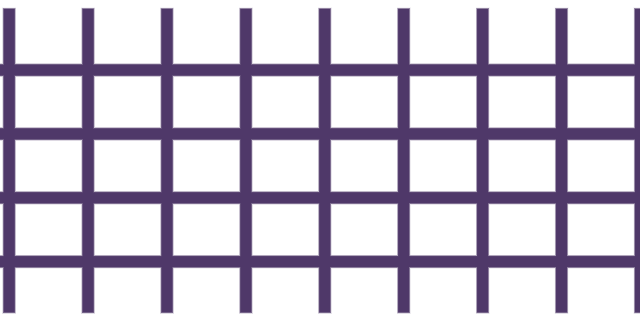
Reproduce this pattern procedurally as a Shadertoy shader.

```glsl
// Distance to a bar of the given half width
float bar(float x, float center, float halfWidth) {
    return abs(x - center) - halfWidth;
}

// Coverage of a shape with a slightly soft edge
float coverage(float dist) {
    float soft = max(0.0036, 0.75 / iResolution.y);
    return 1.0 - smoothstep(-soft, soft, dist);
}

void mainImage(out vec4 fragColor, in vec2 fragCoord) {
    vec2 p = fragCoord / iResolution.y;

    // Upright bars, cut off short of the top and bottom
    float column = round((p.x - 0.0286) / 0.2466);
    float upright = bar(p.x, 0.0286 + 0.2466 * column, 0.019);
    upright = max(upright, bar(p.y, 0.498, 0.476));

    // Four crossbars spanning the full width
    float row = clamp(round((p.y - 0.1823) / 0.1996), 0.0, 3.0);
    float crossbar = bar(p.y, 0.1823 + 0.1996 * row, 0.019);

    float ink = coverage(min(upright, crossbar));
    vec3 color = mix(vec3(1.0), vec3(0.31, 0.22, 0.41), ink);
    fragColor = vec4(color, 1.0);
}
```
